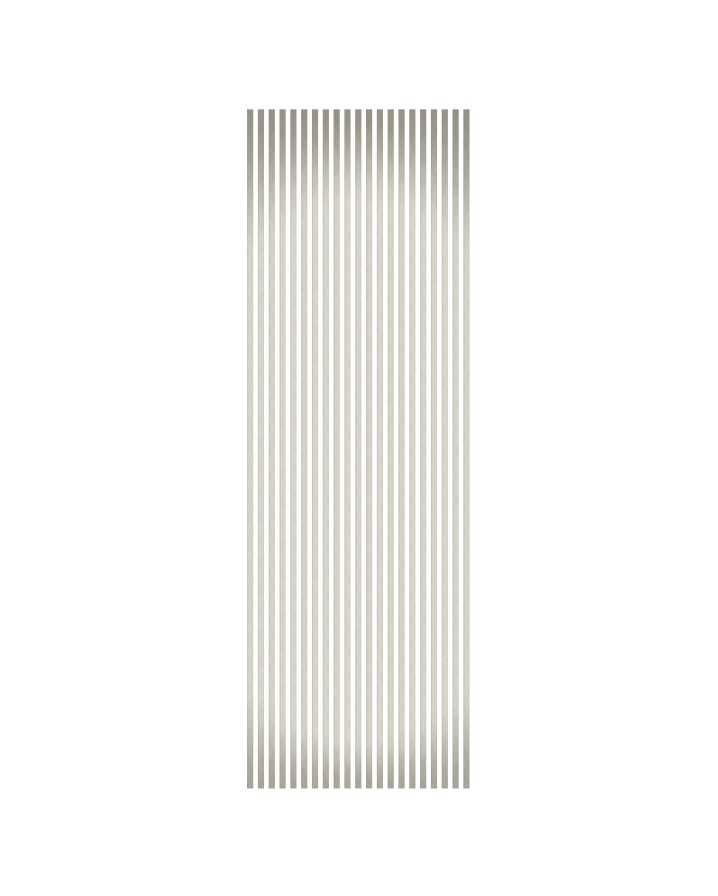
Reproduce this pattern procedurally as a Shadertoy shader.

```glsl
// Row of 21 slim vertical slats in warm grey on white, shaded darker toward both ends.

const float SLAT_COUNT = 21.0;
const float PITCH = 0.01506;              // slat spacing, in canvas widths
const float SLAT_HALF_WIDTH = 0.0043;
const vec2 PANEL_CENTER = vec2(0.499, 0.499);
const float PANEL_HALF_HEIGHT = 0.379;

const vec3 PAPER = vec3(1.0);
const vec3 SLAT_FACE = vec3(0.84, 0.83, 0.785);
const vec3 SLAT_EDGE = vec3(0.75, 0.74, 0.69);
const vec3 SLAT_SHADE = vec3(0.56, 0.545, 0.50);

// Part of a pixel covered by a band around zero
float bandCoverage(float x, float halfWidth, float pixel) {
    float lo = max(x - 0.5 * pixel, -halfWidth);
    float hi = min(x + 0.5 * pixel, halfWidth);
    return clamp((hi - lo) / pixel, 0.0, 1.0);
}

// Nearest slat index, limited to the panel
float slatIndex(float x, float pitch, float count) {
    float last = 0.5 * (count - 1.0);
    return clamp(floor(x / pitch + 0.5), -last, last);
}

// Layered sines with whole periods, so the grain wraps
float grain(vec2 uv, float phase) {
    const float TAU = 6.2831853;
    float sum = 0.0;
    float amplitude = 0.5;
    vec2 frequency = vec2(61.0, 37.0);
    for (int i = 0; i < 4; i++) {
        vec2 wave = sin(TAU * uv * frequency + phase + 1.7 * float(i));
        sum += amplitude * wave.x * wave.y;
        frequency = floor(frequency.yx * 1.63);
        amplitude *= 0.6;
    }
    return sum;
}

// Shadow fading inward from an end; it reaches deeper at the panel sides
float endShade(float depth, float side, float reach, float arch) {
    float fade = reach + arch * side * side;
    return 1.0 - smoothstep(0.0, fade, depth);
}

// Colour across and along one slat
vec3 slatColor(float across, float shade, float speckle) {
    float leftEdge = 1.0 - smoothstep(-1.0, -0.35, across);
    float rightEdge = smoothstep(0.5, 1.0, across);
    vec3 color = mix(SLAT_FACE, SLAT_EDGE, 0.8 * leftEdge + 0.4 * rightEdge);
    color = mix(color, SLAT_SHADE, shade);
    return color + 0.018 * speckle;
}

void mainImage(out vec4 fragColor, in vec2 fragCoord) {
    vec2 uv = fragCoord / iResolution.xy;
    vec2 pixel = 1.0 / iResolution.xy;
    vec2 p = uv - PANEL_CENTER;

    // Repeat the slat
    float index = slatIndex(p.x, PITCH, SLAT_COUNT);
    float local = p.x - index * PITCH;
    float side = 2.0 * index / (SLAT_COUNT - 1.0);

    // Shade both ends, the top more strongly
    float topShade = endShade(PANEL_HALF_HEIGHT - p.y, side, 0.11, 0.07);
    float bottomShade = endShade(PANEL_HALF_HEIGHT + p.y, side, 0.06, 0.06);
    float shade = clamp(0.9 * topShade + 0.65 * bottomShade, 0.0, 1.0);

    // Slight tone change from slat to slat
    float speckle = grain(uv, index * 2.4) + 0.3 * sin(index * 4.1);
    float across = clamp(local / SLAT_HALF_WIDTH, -1.0, 1.0);
    vec3 slat = slatColor(across, shade, speckle);

    float coverage = bandCoverage(local, SLAT_HALF_WIDTH, pixel.x)
                   * bandCoverage(p.y, PANEL_HALF_HEIGHT, pixel.y);
    fragColor = vec4(mix(PAPER, slat, coverage), 1.0);
}
```
